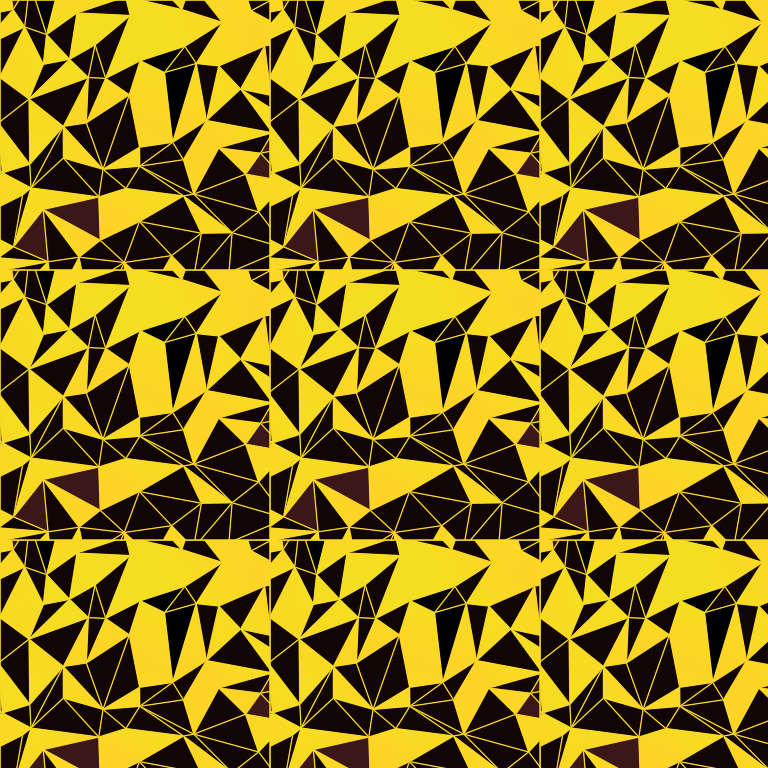
This pattern is drawn by a three.js fragment shader. Its source:

```glsl
// Black and yellow shattered-triangle mosaic, clipped into square repeating tiles.
varying vec2 vUv;

#define REPEATS 2.844               // tiles across and down the canvas
#define CELLS 7.3                   // mesh cells per tile
#define JITTER 0.84                 // spread of mesh corners, in cells
#define TURN 0.42                   // mesh rotation, in radians
#define LINE 0.0048                 // line width, in tiles
#define LOW_SHARE 0.82              // chance that a lower triangle is inked
#define HIGH_SHARE 0.34             // chance that an upper triangle is inked
#define INK vec3(0.07, 0.02, 0.02)
#define BROWN vec3(0.23, 0.09, 0.09)
#define WARM_YELLOW vec3(1.0, 0.83, 0.15)
#define COOL_YELLOW vec3(0.96, 0.87, 0.13)

vec2 hash2(vec2 p) {
  vec3 h = fract(p.xyx * vec3(0.1031, 0.1030, 0.0973));
  h += dot(h, h.yzx + 33.33);
  return fract((h.xx + h.yz) * h.zy);
}

float gradientDot(vec2 cell, vec2 offset) {
  return dot(hash2(cell + 71.0) * 2.0 - 1.0, offset);
}

float gradientNoise(vec2 p) {
  vec2 i = floor(p), f = fract(p), u = f * f * (3.0 - 2.0 * f), e = vec2(1.0, 0.0);
  float low = mix(gradientDot(i, f), gradientDot(i + e, f - e), u.x);
  float high = mix(gradientDot(i + e.yx, f - e.yx), gradientDot(i + 1.0, f - 1.0), u.x);
  return mix(low, high, u.y);
}

float cross2(vec2 a, vec2 b) {
  return a.x * b.y - a.y * b.x;
}

// Distance inside the edge a-b, positive on its left.
float edgeDepth(vec2 p, vec2 a, vec2 b) {
  return cross2(b - a, p - a) / max(length(b - a), 0.001);
}

float triangleDepth(vec2 p, vec2 a, vec2 b, vec2 c) {
  return min(edgeDepth(p, a, b), min(edgeDepth(p, b, c), edgeDepth(p, c, a)));
}

vec2 corner(vec2 id) {
  return id + (hash2(id + 17.0) - 0.5) * JITTER;
}

// Paints one triangle, inset by half a line, if its hash is within the share.
vec3 paintTriangle(vec3 base, float depth, float pixel, vec2 seed, float share) {
  vec2 pick = hash2(seed);
  vec3 ink = pick.y < 0.04 ? BROWN : pick.y > 0.98 ? vec3(0.0) : INK;
  float inside = smoothstep(-pixel, pixel, depth - 0.5 * LINE * CELLS);
  return mix(base, ink, inside * step(pick.x, share));
}

void main() {
  // Tiles start at the top left, and are cut off at the right and bottom.
  vec2 p = vec2(vUv.x, 1.0 - vUv.y) * REPEATS;
  float pixel = 0.6 * max(fwidth(p.x), fwidth(p.y));
  vec2 tile = fract(p);

  // Yellow ground with a soft drift in hue
  float drift = smoothstep(-0.35, 0.35, gradientNoise(tile * 3.0 + 5.0));
  vec3 yellow = mix(WARM_YELLOW, COOL_YELLOW, drift);
  vec3 colour = yellow;

  // Turned mesh of jittered quads, each split into two triangles
  float s = sin(TURN), c = cos(TURN);
  vec2 q = mat2(c, s, -s, c) * tile * CELLS;
  for (int y = -1; y <= 1; y++) {
    for (int x = -1; x <= 1; x++) {
      vec2 id = floor(q) + vec2(float(x), float(y));
      vec2 a = corner(id), b = corner(id + vec2(1.0, 0.0));
      vec2 d = corner(id + vec2(0.0, 1.0)), e = corner(id + 1.0);

      // Take the diagonal that leaves the fuller triangles.
      float splitAE = min(cross2(b - a, e - a), cross2(e - a, d - a));
      float splitBD = min(cross2(b - a, d - a), cross2(e - b, d - b));
      bool useAE = splitAE > splitBD;
      float low = useAE ? triangleDepth(q, a, b, e) : triangleDepth(q, a, b, d);
      float high = useAE ? triangleDepth(q, a, e, d) : triangleDepth(q, b, e, d);

      colour = paintTriangle(colour, low, pixel * CELLS, id + 131.0, LOW_SHARE);
      colour = paintTriangle(colour, high, pixel * CELLS, id + 257.0, HIGH_SHARE);
    }
  }

  // Thin yellow seam where tiles meet
  vec2 border = min(tile, 1.0 - tile);
  float seam = smoothstep(-pixel, pixel, min(border.x, border.y) - 0.6 * LINE);
  gl_FragColor = vec4(mix(yellow, colour, seam), 1.0);
}
```
